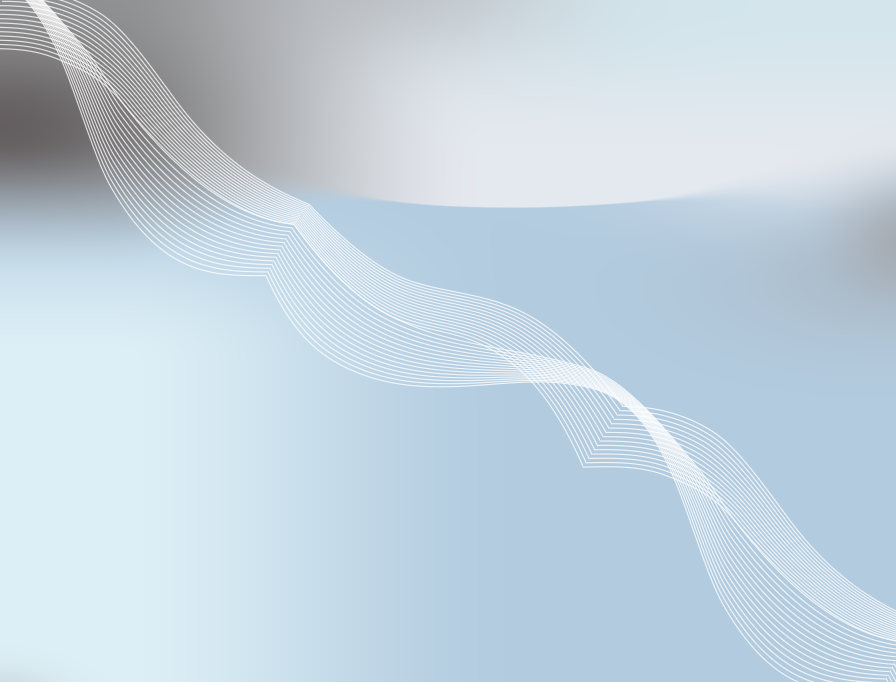
Reproduce this background procedurally as a WebGL 1 fragment shader.

```glsl
precision highp float;
// Fine white ribbons of lines flowing over a soft blue, silver and grey gradient.

uniform vec2 u_resolution;

const vec2 CANVAS = vec2(768.0, 584.0);       // design units, y pointing down
const vec2 RIBBON_PERIOD = vec2(525.0, 358.0);
const int LINE_COUNT = 15;
const float LINE_WIDTH = 1.0;
const float LINE_OPACITY = 0.78;

const vec3 PALE = vec3(0.865, 0.937, 0.965);
const vec3 BLUE = vec3(0.7, 0.797, 0.875);
const vec3 GREY = vec3(0.57, 0.575, 0.58);
const vec3 DARK = vec3(0.39, 0.37, 0.375);
const vec3 SILVER = vec3(0.895, 0.912, 0.937);
const vec3 SKY = vec3(0.83, 0.9, 0.925);
const vec3 TAUPE = vec3(0.64, 0.65, 0.67);

float glow(vec2 p, vec2 center, vec2 radius) {
    vec2 d = (p - center) / radius;
    return exp(-dot(d, d));
}

// Cubic line between two nodes, each holding x, y and slope.
float strand(vec2 p, vec3 a, vec3 b, float pixel) {
    float span = b.x - a.x;
    float s = (p.x - a.x) / span;
    if (s < 0.0 || s >= 1.0) return 0.0;
    float chord = (b.y - a.y) / span;
    float k2 = 3.0 * chord - 2.0 * a.z - b.z;
    float k3 = a.z + b.z - 2.0 * chord;
    float y = a.y + span * s * (a.z + s * (k2 + s * k3));
    float slope = a.z + s * (2.0 * k2 + 3.0 * s * k3);
    float d = abs(p.y - y) / sqrt(1.0 + slope * slope);
    return clamp((0.5 * (LINE_WIDTH + pixel) - d) / pixel, 0.0, min(LINE_WIDTH / pixel, 1.0));
}

// Lines blended evenly from the edge through nodes a to the edge through nodes b.
float ribbon(vec2 p, float pixel, vec3 a0, vec3 a1, vec3 a2, vec3 a3,
             vec3 b0, vec3 b1, vec3 b2, vec3 b3) {
    float clear = 1.0;
    for (int i = 0; i < LINE_COUNT; i++) {
        float t = float(i) / float(LINE_COUNT - 1);
        vec3 n0 = mix(a0, b0, t);
        vec3 n1 = mix(a1, b1, t);
        vec3 n2 = mix(a2, b2, t);
        vec3 n3 = mix(a3, b3, t);
        float line = strand(p, n0, n1, pixel) + strand(p, n1, n2, pixel)
                   + strand(p, n2, n3, pixel);
        clear *= 1.0 - LINE_OPACITY * min(line, 1.0);
    }
    return 1.0 - clear;
}

// One period of the upper and lower ribbons, before and after the fold.
float ribbonPair(vec2 p, float pixel) {
    float upperStart = ribbon(p, pixel,
        vec3(9.0, -10.0, 0.0), vec3(85.0, 11.0, 0.62),
        vec3(150.0, 85.0, 1.35), vec3(265.0, 175.0, 0.4),
        vec3(-25.0, 42.0, -0.02), vec3(48.0, 50.0, 0.4),
        vec3(105.0, 88.0, 1.2), vec3(252.0, 192.0, 0.1));
    float upperEnd = ribbon(p, pixel,
        vec3(265.0, 175.0, 1.05), vec3(356.0, 242.0, 0.3),
        vec3(443.0, 265.0, 0.45), vec3(534.0, 348.0, 1.35),
        vec3(252.0, 192.0, 1.4), vec3(330.0, 268.0, 0.55),
        vec3(415.0, 296.0, 0.5), vec3(500.0, 400.0, 2.3));
    float lowerStart = ribbon(p, pixel,
        vec3(-20.0, -42.0, 0.32), vec3(75.0, 45.0, 1.2),
        vec3(105.0, 88.0, 1.3), vec3(252.0, 192.0, 0.1),
        vec3(-35.0, -29.0, 0.15), vec3(52.0, 50.0, 2.3),
        vec3(95.0, 160.0, 1.75), vec3(228.0, 236.0, 0.0));
    float lowerEnd = ribbon(p, pixel,
        vec3(252.0, 192.0, 1.4), vec3(330.0, 268.0, 0.55),
        vec3(415.0, 296.0, 0.2), vec3(505.0, 316.0, 0.32),
        vec3(228.0, 236.0, 2.2), vec3(295.0, 314.0, 0.5),
        vec3(390.0, 331.0, -0.03), vec3(490.0, 329.0, 0.15));
    return 1.0 - (1.0 - upperStart) * (1.0 - upperEnd)
               * (1.0 - lowerStart) * (1.0 - lowerEnd);
}

vec3 background(vec2 p, float pixel) {
    // Pale light on the left fading into blue, with a haze on the right.
    float pale = (1.0 - smoothstep(90.0, 450.0, p.x)) * smoothstep(140.0, 310.0, p.y);
    vec3 low = mix(BLUE, PALE, pale);
    low = mix(low, TAUPE, 0.3 * glow(p, vec2(740.0, 240.0), vec2(140.0, 60.0)));
    low = mix(low, SILVER, 0.5 * glow(p, vec2(670.0, 155.0), vec2(130.0, 40.0)));
    low = mix(low, TAUPE, 0.3 * glow(p, vec2(0.0, 595.0), vec2(50.0, 22.0)));

    // Grey shade, silver sheen and open sky above.
    vec3 high = mix(GREY, SILVER, smoothstep(90.0, 420.0, p.x));
    float sky = smoothstep(240.0, 560.0, p.x) * (1.0 - smoothstep(10.0, 140.0, p.y));
    high = mix(high, SKY, sky);
    high = mix(high, TAUPE, 0.5 * glow(p, vec2(350.0, -15.0), vec2(130.0, 65.0)));
    high = mix(high, DARK, glow(p, vec2(0.0, 108.0), vec2(135.0, 65.0)));

    // The boundary is crisp in the middle and soft at both sides.
    float right = max(p.x - 430.0, 0.0);
    float left = (p.x - 250.0) / 90.0;
    float edge = 178.0 - 0.00038 * right * right - 14.0 * exp(-left * left);
    edge += 18.0 * smoothstep(620.0, 768.0, p.x);
    float softness = pixel + 58.0 * (1.0 - smoothstep(90.0, 350.0, p.x))
                   + 34.0 * smoothstep(540.0, 768.0, p.x);
    vec3 color = mix(high, low, smoothstep(-softness, softness, p.y - edge));
    return mix(color, TAUPE, 0.85 * glow(p, vec2(785.0, 207.0), vec2(65.0, 48.0)));
}

void main() {
    vec2 uv = gl_FragCoord.xy / u_resolution;
    vec2 p = vec2(uv.x, 1.0 - uv.y) * CANVAS;
    float pixel = CANVAS.x / u_resolution.x;
    vec3 color = background(p, pixel);
    for (int i = 0; i < 2; i++) {
        float lines = ribbonPair(p - float(i) * RIBBON_PERIOD, pixel);
        color = mix(color, vec3(1.0), lines);
    }
    gl_FragColor = vec4(color, 1.0);
}
```
